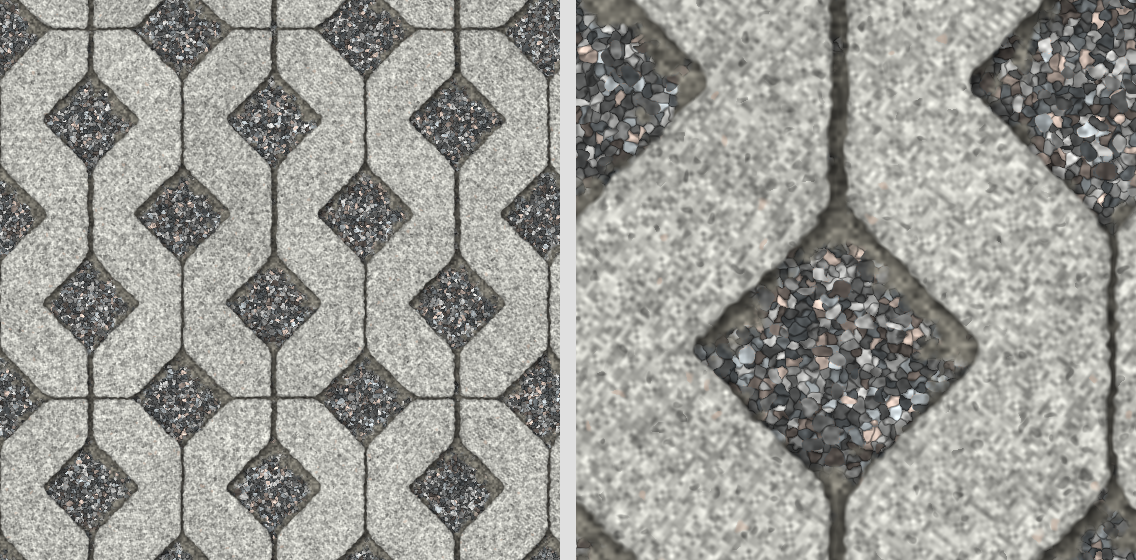
Left, the full canvas; right, a detail of the centre.
This texture is drawn by a Shadertoy shader. Its source:

```glsl
float hash(vec2 p) {
    return fract(sin(dot(p, vec2(127.1, 311.7))) * 43758.5453);
}

float noise(vec2 p) {
    vec2 i = floor(p), f = fract(p);
    f = f * f * (3.0 - 2.0 * f);
    return mix(mix(hash(i), hash(i + vec2(1, 0)), f.x),
               mix(hash(i + vec2(0, 1)), hash(i + vec2(1, 1)), f.x), f.y);
}

float fbm(vec2 p) {
    float sum = 0.0, amp = 0.5;
    for (int i = 0; i < 4; i++) {
        sum += amp * noise(p);
        p = mat2(0.8, 0.6, -0.6, 0.8) * p * 2.03 + 17.3;
        amp *= 0.5;
    }
    return sum / 0.9375;
}

// Scattered stones: nearest distance, gap to the next stone, stone id
vec3 stones(vec2 p) {
    p += 0.5 * vec2(noise(p * 1.7), noise(p * 1.7 + 13.0));
    vec2 cell = floor(p), id = cell;
    float nearest = 9.0, second = 9.0;
    for (int y = -1; y <= 1; y++)
    for (int x = -1; x <= 1; x++) {
        vec2 c = cell + vec2(x, y);
        vec2 d = c + vec2(hash(c), hash(c + 41.7)) - p;
        float r = length(d * (0.7 + 0.6 * vec2(hash(c + 5.1), hash(c + 8.3))));
        if (r < nearest) { second = nearest; nearest = r; id = c; }
        else second = min(second, r);
    }
    return vec3(nearest, second - nearest, hash(id + 3.7));
}

float smoothMin(float a, float b, float k) {
    float h = max(k - abs(a - b), 0.0) / k;
    return min(a, b) - h * h * k * 0.25;
}

// Rounded diamond repeated on a rectangular grid
float diamonds(vec2 p) {
    vec2 period = vec2(0.3272, 0.3285);
    p -= period * round(p / period);
    vec2 q = abs(vec2(p.x + p.y, p.x - p.y)) * 0.7071 - 0.053;
    return length(max(q, 0.0)) + min(max(q.x, q.y), 0.0) - 0.010;
}

// Signed distance to openings and joints, negative inside them
float openings(vec2 p) {
    p += 0.003 * (vec2(noise(p * 45.0), noise(p * 45.0 + 31.0)) - 0.5);
    p += 0.003 * (vec2(noise(p * 180.0), noise(p * 180.0 + 9.0)) - 0.5);
    vec2 q = p - vec2(0.3256, 0.2895);
    float holes = min(diamonds(q), diamonds(q - vec2(0.1636, -0.160)));
    float column = round(q.x / 0.1636);
    float width = mix(0.0024, 0.0050, mod(column, 2.0));
    float upright = abs(q.x - column * 0.1636) - width;
    float level = abs(q.y - 0.659 * round(q.y / 0.659)) - 0.0022;
    return smoothMin(holes, smoothMin(upright, level, 0.008), 0.012);
}

vec3 gravel(vec2 p) {
    vec3 fine = stones(p * 165.0);
    vec3 coarse = stones(p * 90.0 + 20.0);
    float big = step(0.68, coarse.z) * smoothstep(0.46, 0.36, coarse.x);
    float id = mix(fine.z, fract(coarse.z * 17.0), big);
    float rim = mix(smoothstep(0.0, 0.3, fine.y), smoothstep(0.0, 0.2, coarse.y), big);
    vec3 stone = mix(vec3(0.29, 0.295, 0.295), vec3(0.86, 0.86, 0.85), pow(id, 2.0));
    float tint = fract(id * 37.0);
    stone *= mix(vec3(1), vec3(1.07, 0.97, 0.92), step(0.85, tint));
    stone *= mix(vec3(1), vec3(0.95, 0.99, 1.02), step(tint, 0.25));
    return stone * mix(0.55, 1.0, rim) * (0.75 + 0.5 * noise(p * 330.0));
}

vec3 concrete(vec2 p) {
    vec2 block = floor((p - vec2(0.3256, 0.2895)) / vec2(0.1636, 0.659));
    vec2 r = mat2(0.8, 0.6, -0.6, 0.8) * p;
    float tone = 0.725 + 0.03 * (hash(block) - 0.5) + 0.08 * (fbm(p * 9.0) - 0.5);
    tone += 0.34 * (noise(r * 370.0) - 0.5) + 0.22 * (noise(p * 215.0 + 7.0) - 0.5);
    tone += 0.12 * (noise(r * 90.0 + 3.0) - 0.5);
    vec3 color = tone * vec3(1.0, 1.0, 0.965);
    // Dark pits and a few warm pebbles
    vec3 grain = stones(p * 120.0);
    float spot = smoothstep(0.42, 0.15, grain.x);
    color *= 1.0 - 0.30 * spot * smoothstep(0.75, 1.0, grain.z);
    return mix(color, vec3(0.78, 0.67, 0.60), 0.5 * spot * step(grain.z, 0.012));
}

void mainImage(out vec4 fragColor, in vec2 fragCoord) {
    vec2 p = fragCoord / iResolution.y;
    float soft = max(0.0016, 0.8 / iResolution.y);
    float gap = openings(p);

    // Sandy dirt along the walls, gravel in the middle
    float sand = 0.5 + 0.6 * noise(p * 310.0) + 0.4 * noise(p * 140.0);
    vec3 dirt = vec3(0.45, 0.44, 0.405) * sand;
    float bed = -openings(p + vec2(0.006, 0.008)) + 0.050 * (fbm(p * 70.0) - 0.5);
    vec3 ground = mix(dirt, gravel(p), smoothstep(0.0, 0.014, bed));

    // Shade from the upper left and contact shade by the walls
    float shade = smoothstep(-0.006, 0.006, openings(p + vec2(-0.007, 0.005)));
    ground *= 1.0 - 0.32 * shade;
    ground *= mix(0.72, 1.0, smoothstep(0.0, 0.008, -gap));

    // Worn block rims
    vec3 paving = concrete(p) * mix(0.86, 1.0, smoothstep(0.0, 0.005, gap));
    fragColor = vec4(mix(ground, paving, smoothstep(-soft, soft, gap)), 1.0);
}
```
